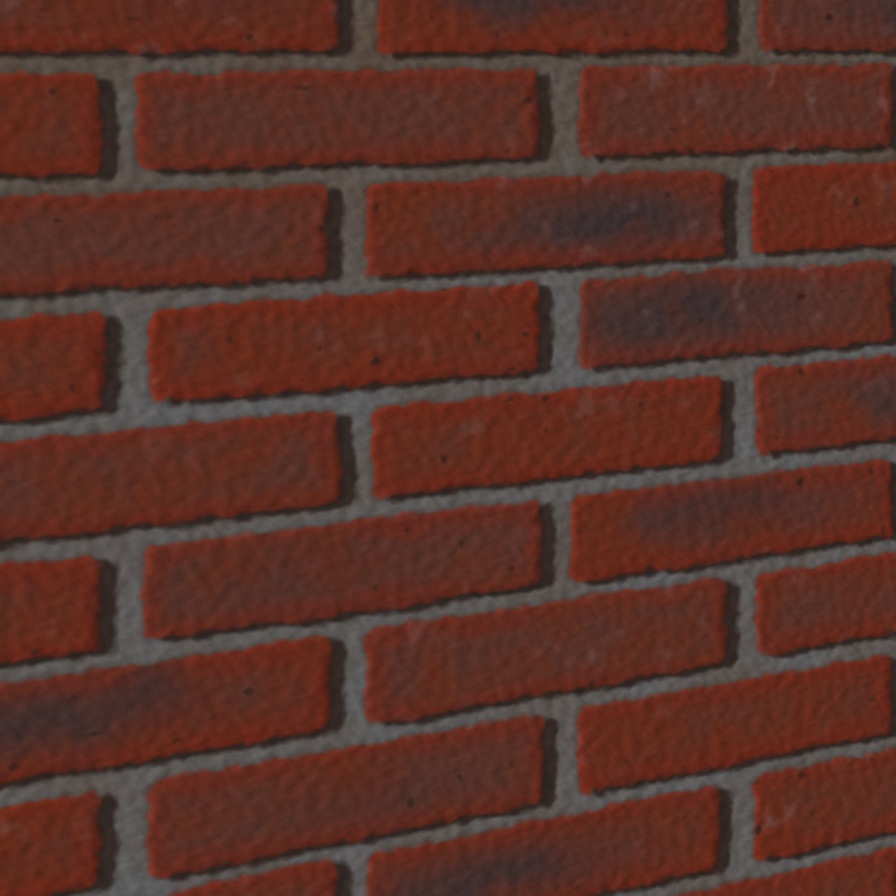
A Shadertoy shader for this texture:

```glsl
const float PITCH = 3.72; // brick plus joint, in course heights
const vec2 BRICK_HALF = vec2(1.69, 0.41);
const vec2 TO_LIGHT = vec2(-0.13, 0.05);

const vec3 RUST = vec3(0.39, 0.165, 0.105);
const vec3 UMBER = vec3(0.335, 0.19, 0.155);
const vec3 RED_RIM = vec3(0.43, 0.14, 0.09);
const vec3 KILN_GREY = vec3(0.215, 0.18, 0.19);
const vec3 BLOOM = vec3(0.43, 0.31, 0.30);
const vec3 MORTAR_GREY = vec3(0.365, 0.36, 0.36);
const vec3 MORTAR_TAN = vec3(0.335, 0.285, 0.245);
const vec3 SHADOW = vec3(0.17, 0.125, 0.11);

float hash(vec2 p, float seed) {
    vec3 q = fract(vec3(p.xyx + seed * 1.37) * vec3(0.1031, 0.1030, 0.0973));
    q += dot(q, q.yzx + 33.33);
    return fract((q.x + q.y) * q.z);
}

vec2 hash2(vec2 p, float seed) {
    return vec2(hash(p, seed), hash(p, seed + 17.0));
}

float cornerSlope(vec2 cell, vec2 corner, vec2 f) {
    float angle = 6.2832 * hash(cell + corner, 5.0);
    return dot(vec2(cos(angle), sin(angle)), f - corner);
}

float gradientNoise(vec2 p) {
    vec2 cell = floor(p), f = fract(p);
    vec2 w = f * f * f * (f * (f * 6.0 - 15.0) + 10.0);
    float low = mix(cornerSlope(cell, vec2(0, 0), f), cornerSlope(cell, vec2(1, 0), f), w.x);
    float high = mix(cornerSlope(cell, vec2(0, 1), f), cornerSlope(cell, vec2(1, 1), f), w.x);
    return mix(low, high, w.y);
}

float fbm(vec2 p, int octaves) {
    float sum = 0.0, amplitude = 1.0;
    for (int i = 0; i < octaves; i++) {
        sum += amplitude * gradientNoise(p);
        p = mat2(1.6, 1.2, -1.2, 1.6) * p + 7.3;
        amplitude *= 0.5;
    }
    return sum;
}

// Perspective: courses shrink towards the right; one unit is one course
vec2 toWall(vec2 uv) {
    float scale = 1.0 - 0.199 * uv.x;
    float along = (uv.x / scale - 0.1425) / 0.282;
    float up = (uv.y - 0.9284 - 0.0091 * uv.x) / (0.1362 * scale);
    return vec2(along * 0.5 * PITCH, up);
}

// Running bond: xy is the position in the brick, zw its column and row
vec4 brickCell(vec2 wall) {
    float row = floor(wall.y);
    float x = wall.x / PITCH + 0.5 * (1.0 - mod(row, 2.0));
    return vec4((fract(x) - 0.5) * PITCH, fract(wall.y) - 0.5, floor(x), row);
}

float roundedBox(vec2 p, vec2 halfSize, float radius) {
    vec2 q = abs(p) - halfSize + radius;
    return length(max(q, 0.0)) + min(max(q.x, q.y), 0.0) - radius;
}

// Signed distance to bricks of uneven size with worn edges
float brickDistance(vec2 wall) {
    vec4 cell = brickCell(wall);
    vec2 shift = (hash2(cell.zw, 1.0) - 0.5) * vec2(0.08, 0.03);
    vec2 halfSize = BRICK_HALF + (hash2(cell.zw, 2.0) - 0.5) * vec2(0.10, 0.03);
    float wear = 0.035 * gradientNoise(wall * 2.3) + 0.04 * fbm(wall * 7.0, 2);
    return roundedBox(cell.xy - shift, halfSize, 0.09) + wear;
}

vec3 brickColor(vec2 wall, vec4 cell, float dist) {
    float cloud = fbm(wall * 1.5 + 31.0, 4);
    vec3 color = mix(RUST, UMBER, clamp(hash(cell.zw, 3.0) + 1.1 * cloud, 0.0, 1.0));

    // Fired red border
    color = mix(color, RED_RIM, 0.5 * smoothstep(-0.24, -0.04, dist + 0.2 * cloud));

    // Dark kiln stain in the middle of some bricks
    vec2 centre = (hash2(cell.zw, 4.0) - 0.5) * vec2(1.6, 0.25);
    vec2 q = (cell.xy - centre) / vec2(1.0, 0.27) + 0.7 * cloud;
    float strength = smoothstep(0.5, 0.85, hash(cell.zw, 6.0));
    color = mix(color, KILN_GREY, 0.9 * strength * exp(-dot(q, q)));

    // Chalky bloom and small pits
    float bloom = smoothstep(0.22, 0.75, fbm(wall * 2.6 + 80.0, 4));
    color = mix(color, BLOOM, 0.6 * bloom * hash(cell.zw, 8.0));
    float pits = smoothstep(0.43, 0.62, gradientNoise(wall * 6.5 + 12.0));
    return mix(color, SHADOW, 0.65 * pits);
}

vec3 mortarColor(vec2 wall, float height) {
    float tan = smoothstep(0.5, 1.0, height) * 0.65 + 0.2 + 0.6 * fbm(wall * 1.2 + 50.0, 3);
    return mix(MORTAR_GREY, MORTAR_TAN, clamp(tan, 0.0, 1.0));
}

void mainImage(out vec4 fragColor, in vec2 fragCoord) {
    vec2 uv = fragCoord / iResolution.xy;
    vec2 wall = toWall(uv);
    float soft = 0.02 + fwidth(wall.y);
    float dist = brickDistance(wall);
    float lightDist = brickDistance(wall + TO_LIGHT);

    // Recessed mortar, shaded below and to the right of each brick
    vec3 mortar = mortarColor(wall, uv.y);
    mortar = mix(mortar, SHADOW, 0.85 * (1.0 - smoothstep(-0.035, 0.035, lightDist)));
    mortar *= 0.88 + 0.12 * smoothstep(0.0, 0.07, dist);

    // Brick faces with bevelled edges
    vec3 brick = brickColor(wall, brickCell(wall), dist);
    float bevel = clamp((lightDist - dist) * 8.0, -1.0, 1.0) * smoothstep(-0.09, 0.0, dist);
    brick *= 1.0 + 0.22 * bevel;

    // Grainy relief
    float relief = fbm(wall * 9.0 + 0.5, 3) - fbm((wall + 0.5 * TO_LIGHT) * 9.0 + 0.5, 3);
    vec3 color = mix(brick, mortar, smoothstep(-soft, soft, dist));
    fragColor = vec4(color * (1.0 + 0.13 * relief), 1.0);
}
```
